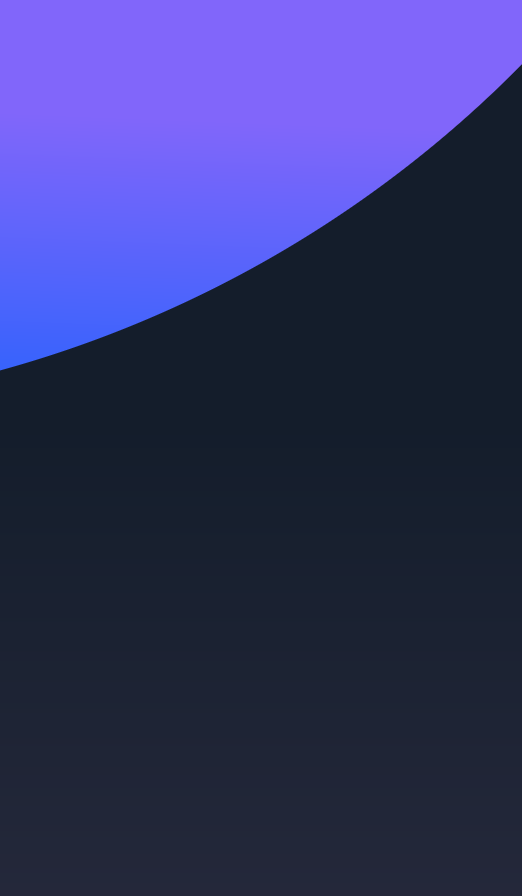
This background is drawn by a Shadertoy shader. Its source:

```glsl
// Dark backdrop, lifting towards the bottom
vec3 backdrop(float down) {
    vec3 navy = vec3(0.078, 0.114, 0.170);
    vec3 slate = vec3(0.141, 0.157, 0.229);
    return mix(navy, slate, clamp((down - 0.48) / 0.52, 0.0, 1.0));
}

// Violet to blue fill, slightly tilted
vec3 discFill(vec2 p) {
    vec3 violet = vec3(0.506, 0.400, 0.980);
    vec3 blue = vec3(0.220, 0.388, 0.990);
    float along = 1.0 - p.y - 0.04 * p.x;
    return mix(violet, blue, clamp((along - 0.125) / 0.285, 0.0, 1.0));
}

void mainImage(out vec4 fragColor, in vec2 fragCoord) {
    // Canvas height is one unit
    vec2 p = fragCoord / iResolution.y;
    float pixel = 1.0 / iResolution.y;

    // Large disc centred beyond the upper left corner
    float edge = length(p - vec2(-0.345, 1.842)) - 1.302;
    float cover = clamp(0.5 - edge / pixel, 0.0, 1.0);

    vec3 color = mix(backdrop(1.0 - p.y), discFill(p), cover);
    fragColor = vec4(color, 1.0);
}
```
